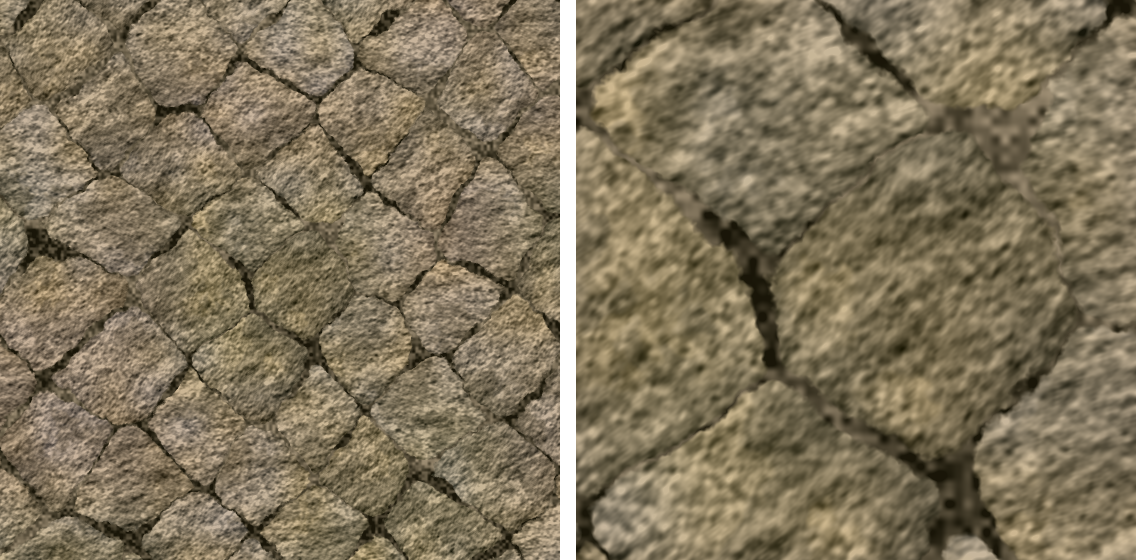
Left, the full canvas; right, a detail of the centre.
Reproduce this texture procedurally as a WebGL 2 fragment shader.

```glsl
#version 300 es
precision highp float;
// Weathered rough-hewn stone paving laid on the diagonal, with thin earthy joints.

uniform vec2 u_resolution;
out vec4 fragColor;

vec2 hash2(vec2 p) {
  uvec2 v = uvec2(ivec2(p) + 4096) * 1664525u + 1013904223u;
  v.x += v.y * 1664525u;
  v.y += v.x * 1664525u;
  v ^= v >> 16u;
  v.x += v.y * 1664525u;
  v.y += v.x * 1664525u;
  v ^= v >> 16u;
  return vec2(v & 65535u) / 65535.0;
}

float noise(vec2 p) {
  vec2 i = floor(p), f = fract(p);
  f = f * f * (3.0 - 2.0 * f);
  float low = mix(hash2(i).x, hash2(i + vec2(1, 0)).x, f.x);
  float high = mix(hash2(i + vec2(0, 1)).x, hash2(i + vec2(1, 1)).x, f.x);
  return mix(low, high, f.y);
}

float fbm(vec2 p) {
  float sum = 0.0, weight = 0.42;
  for (int k = 0; k < 5; k++) {
    sum += weight * noise(p);
    p = mat2(1.6, 1.2, -1.2, 1.6) * p + 17.3;
    weight *= 0.62;
  }
  return sum;
}

mat2 rotation(float a) {
  return mat2(cos(a), sin(a), -sin(a), cos(a));
}

float smoothMin(float a, float b, float k) {
  float h = max(k - abs(a - b), 0.0) / k;
  return min(a, b) - h * h * k * 0.25;
}

vec2 stoneCentre(vec2 cell) {
  return cell + 0.5 + 0.36 * (hash2(cell) - 0.5);
}

// Distance to the rounded stone edge; also gives the cell and an outward bevel vector.
float stoneEdge(vec2 p, out vec2 id, out vec2 bevel) {
  vec2 base = floor(p);
  float nearest = 9.0;
  for (int y = -1; y <= 1; y++)
    for (int x = -1; x <= 1; x++) {
      vec2 cell = base + vec2(x, y);
      float d = distance(p, stoneCentre(cell));
      if (d < nearest) { nearest = d; id = cell; }
    }
  vec2 own = stoneCentre(id);
  float edge = 1.0;
  bevel = vec2(0);
  for (int y = -2; y <= 2; y++)
    for (int x = -2; x <= 2; x++) {
      if (x == 0 && y == 0) continue;
      vec2 other = stoneCentre(id + vec2(x, y));
      vec2 outward = normalize(other - own);
      float d = dot(0.5 * (own + other) - p, outward);
      edge = smoothMin(edge, d, 0.09);
      bevel += outward * exp(-11.0 * max(d, 0.0));
    }
  return edge;
}

void main() {
  vec2 uv = gl_FragCoord.xy / u_resolution.y;
  vec2 light = vec2(-0.3, 0.95);

  // Diagonal layout with wandering courses and ragged outlines
  mat2 turn = rotation(0.75);
  vec2 wander = vec2(noise(uv * 4.0), noise(uv * 4.0 + 31.0)) - 0.5;
  vec2 ragged = vec2(fbm(uv * 30.0), fbm(uv * 30.0 + 57.0)) - 0.5;
  vec2 id, bevel;
  float edge = stoneEdge(turn * (uv + 0.05 * wander + 0.024 * ragged) * 6.3, id, bevel);
  bevel = bevel * turn;
  vec2 seed = hash2(id + 71.0);

  // Chipped relief, running in a slightly different direction on each stone
  mat2 grainTurn = rotation(-0.45 + 0.7 * (seed.x - 0.5));
  vec2 q = uv + seed * 9.0;
  vec2 stretch = vec2(17.0, 31.0);
  float height = fbm(grainTurn * q * stretch);
  float slope = height - fbm(grainTurn * (q + 0.0042 * light) * stretch);
  float grain = noise(grainTurn * q * vec2(190.0, 270.0)) * 0.65 + noise(q * 125.0 + 9.0) * 0.35 - 0.5;

  // Dark weathered crust with crisp edges, gathering towards the lower sides
  float crust = fbm(q * 11.0 + 3.0) + 0.3 * (height - 0.5) - 0.07 * dot(bevel, light);
  crust = smoothstep(0.49, 0.57, crust + 0.1 * (seed.y - 0.5));

  float tone = 0.8 + 0.09 * (seed.x - 0.5) - 0.2 * crust;
  tone += 2.7 * slope + mix(0.95, 0.6, crust) * grain;
  tone += 0.2 * (height - 0.5) + 0.08 * dot(bevel, light);

  // Joints: thin deep shadow, opening here and there into pale grit
  float width = 0.006 + 0.085 * pow(noise(uv * 19.0 + 5.0), 3.0);
  float gap = 1.0 - smoothstep(width - 0.01, width + 0.016, edge);
  float grit = smoothstep(0.35, 0.65, noise(uv * 16.0 + 40.0));
  float earth = 0.06 + 0.42 * grit + 0.8 * (noise(uv * 180.0) - 0.5);
  tone -= 0.17 * exp(-24.0 * max(edge - width, 0.0));
  tone = clamp(mix(tone, earth, gap), -0.14, 1.2);

  // Tone ramp, with ochre and grey tints
  vec3 colour = mix(vec3(0.17, 0.15, 0.09), vec3(0.69, 0.62, 0.51), tone);
  float ochre = (noise(q * 15.0) - 0.5) + 0.35 * (seed.y - 0.5);
  colour += (1.0 - gap) * (1.0 - 0.5 * crust) * ochre * vec3(0.03, 0.004, -0.06);
  colour += (1.0 - gap) * (noise(uv * 5.0 + 80.0) - 0.5) * vec3(-0.015, 0.012, -0.01);
  fragColor = vec4(clamp(colour, 0.0, 1.0), 1.0);
}
```
